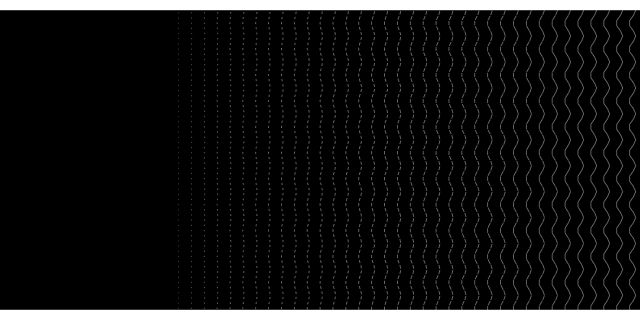
Give the GLSL for this pattern, as a WebGL 2 fragment shader.

```glsl
#version 300 es
precision highp float;

uniform vec2 u_resolution;
out vec4 fragColor;

const float TAU = 6.2831853;
const float COLUMN_GAP = 0.04052;
const float FIRST_COLUMN = 0.558;
const float DASH_GAP = 0.0162;
const float MARGIN = 0.0319;

float segmentDistance(vec2 p, vec2 a, vec2 b) {
    vec2 ab = b - a;
    float t = clamp(dot(p - a, ab) / max(dot(ab, ab), 1e-9), 0.0, 1.0);
    return length(p - a - ab * t);
}

// Sideways swing of a column at a given depth below the top margin
float wave(float depth, float amplitude) {
    return amplitude * cos(TAU * depth / (5.0 * DASH_GAP));
}

void main() {
    float pixel = 1.0 / u_resolution.y;
    vec2 p = gl_FragCoord.xy * pixel;
    p.x *= 2.0 * u_resolution.y / u_resolution.x;
    float depth = 1.0 - MARGIN - p.y;

    // Nearest column; swing and dash length grow to the right
    float column = max(round((p.x - FIRST_COLUMN) / COLUMN_GAP), 0.0);
    float columnX = FIRST_COLUMN + column * COLUMN_GAP;
    float growth = (column + 1.0) / 36.0;
    float amplitude = 0.0104 * growth;
    float halfLength = 0.49 * DASH_GAP * growth;

    // Dashes that follow the wave
    float nearest = 1.0;
    float row = floor(depth / DASH_GAP);
    for (int i = -1; i <= 1; i++) {
        float center = (row + float(i) + 0.5) * DASH_GAP;
        float start = center - halfLength;
        float end = center + halfLength;
        vec2 a = vec2(columnX + wave(start, amplitude), start);
        vec2 b = vec2(columnX + wave(end, amplitude), end);
        nearest = min(nearest, segmentDistance(vec2(p.x, depth), a, b));
    }
    float coverage = clamp(0.5 + (0.0013 - nearest) / pixel, 0.0, 1.0);
    float shade = 0.45 * coverage * smoothstep(-0.12, 0.16, growth);

    // White margins at top and bottom
    float edge = min(p.y, 1.0 - p.y) - MARGIN;
    float margin = clamp(0.5 - edge / pixel, 0.0, 1.0);
    fragColor = vec4(vec3(mix(shade, 1.0, margin)), 1.0);
}
```
